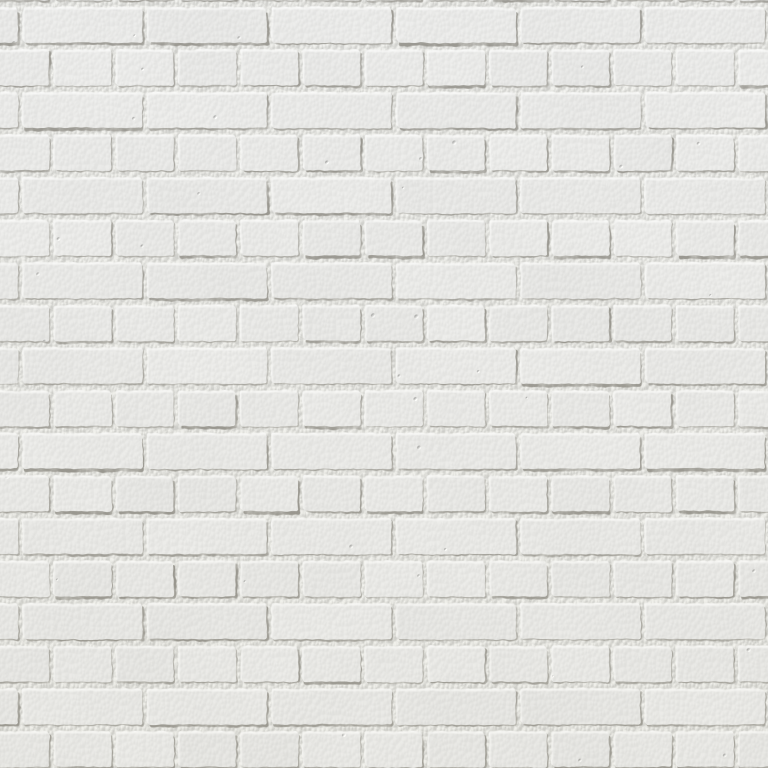
A WebGL 1 fragment shader for this texture:

```glsl
precision highp float;
// White painted brick wall: long courses alternating with half-brick courses, lit from the upper left.

#define COURSE 0.05547      // height of one course with its joint
#define STRETCHER 0.1621    // length of a long brick with its joint
#define FIRST_JOINT 0.0275  // x of the first joint in a long course
#define TOP_OFFSET 0.0070   // gap above the first full course
#define JOINT vec2(0.0066, 0.0102)
#define CORNER 0.0028
#define RAGGED 0.0014
#define FACE_GRAIN 0.045
#define MORTAR_GRAIN 0.15
#define PIT_GRID 30.0
#define PIT_CHANCE 0.06

uniform vec2 u_resolution;

const vec3 FACE = vec3(0.903, 0.903, 0.893);
const vec3 MORTAR = vec3(0.875, 0.875, 0.857);
const vec3 HIGHLIGHT = vec3(0.970, 0.970, 0.962);
const vec3 SHADOW = vec3(0.600, 0.592, 0.562);

float hash(vec2 p) {
    vec3 q = fract(vec3(p.xyx) * 0.1031);
    q += dot(q, q.yzx + 33.33);
    return fract((q.x + q.y) * q.z);
}

vec2 hash2(vec2 p) {
    return vec2(hash(p), hash(p + 71.7));
}

// Distance to the nearest scattered point
float cellular(vec2 p) {
    vec2 cell = floor(p), f = fract(p);
    float nearest = 2.0;
    for (int j = -1; j <= 1; j++) {
        for (int i = -1; i <= 1; i++) {
            vec2 o = vec2(float(i), float(j));
            vec2 r = o + hash2(cell + o + 300.0) - f;
            nearest = min(nearest, dot(r, r));
        }
    }
    return sqrt(nearest);
}

float waves(vec2 p, float seed) {
    float phase = seed * 40.0;
    return 0.5 * sin(p.x * 61.0 + p.y * 83.0 + phase)
         + 0.3 * sin(p.x * 173.0 - p.y * 139.0 + phase * 1.7)
         + 0.2 * sin(p.x * 397.0 + p.y * 431.0 + phase * 2.3);
}

float roundedBox(vec2 p, vec2 halfSize) {
    vec2 q = abs(p) - halfSize + CORNER;
    return length(max(q, 0.0)) + min(max(q.x, q.y), 0.0) - CORNER;
}

float coverage(float d, float soft) {
    return 1.0 - smoothstep(-soft, soft, d);
}

// Small chips in the paint: dark on the upper left, light on the lower right
float pits(vec2 uv) {
    vec2 g = uv * PIT_GRID, cell = floor(g);
    if (hash(cell + 500.0) > PIT_CHANCE) return 0.0;
    vec2 r = (fract(g) - 0.2 - 0.6 * hash2(cell + 620.0)) / PIT_GRID;
    float radius = mix(0.0014, 0.0030, hash(cell + 740.0));
    float side = clamp(dot(r, vec2(1.0, -1.0)) / radius - 0.3, -1.0, 0.4);
    return side * coverage(length(r) - radius, 0.001);
}

void main() {
    vec2 uv = gl_FragCoord.xy / u_resolution;
    float soft = max(0.7 / min(u_resolution.x, u_resolution.y), 0.0007);

    // Course and brick layout
    float down = (1.0 - uv.y - TOP_OFFSET) / COURSE;
    float row = floor(down);
    float header = mod(row, 2.0);
    float width = STRETCHER * (1.0 - 0.5 * header);
    float across = (uv.x - FIRST_JOINT - header * STRETCHER * 0.25) / width;
    vec2 id = vec2(floor(across), row) + 50.0;
    vec2 local = vec2((fract(across) - 0.5) * width, (0.5 - fract(down)) * COURSE);

    // Brick outline, varied from brick to brick
    float seed = hash(id);
    vec2 vary = hash2(id + 120.0);
    float rough = cellular(uv * 95.0) - 0.45;
    float wobble = RAGGED * (rough + 0.45 * waves(uv, seed));
    vec2 halfSize = 0.5 * (vec2(width, COURSE) - JOINT) - 0.0005 * vary;
    vec2 p = local - vec2(-0.0006, 0.0014) - 0.0007 * (hash2(id + 240.0) - 0.5);
    float face = coverage(roundedBox(p, halfSize) + wobble, soft);

    // Cast shadow below and to the right, bright rim above and to the left
    vec2 drop = vec2(mix(0.0012, 0.0030, vary.x * vary.x), -mix(0.0016, 0.0046, vary.y * vary.y));
    float shade = coverage(roundedBox(p - drop, halfSize) + wobble * 1.4, soft * 1.4);
    shade *= mix(0.55, 1.0, max(vary.x, vary.y)) * clamp(0.85 + 0.3 * waves(uv * 0.7, vary.x) - 0.4 * rough, 0.0, 1.0);
    float outer = coverage(roundedBox(p - vec2(-0.0013, 0.0020), halfSize) + wobble, soft * 1.5);
    float inner = coverage(roundedBox(p - vec2(0.0008, -0.0013), halfSize) + wobble, soft * 2.0);
    float rim = outer * (1.0 - inner) * (0.85 - 0.5 * rough);

    // Embossed paint grain
    vec2 g = uv * vec2(190.0, 145.0);
    float grain = cellular(g + vec2(-0.3, 0.3)) - cellular(g);

    // Compose mortar, shadow, face and rim
    vec3 mortar = MORTAR + MORTAR_GRAIN * grain + 0.03 * rough;
    vec3 paint = FACE + FACE_GRAIN * grain + 0.014 * (seed - 0.5);
    paint += 0.005 * waves(uv * 0.25, 0.3) + 0.2 * pits(uv);
    vec3 color = mix(mix(mortar, SHADOW, shade), paint, face);
    color = mix(color, HIGHLIGHT, clamp(rim, 0.0, 1.0));

    // Cooler above, warmer below
    color += (uv.y - 0.5) * vec3(0.010, 0.012, 0.020);
    gl_FragColor = vec4(clamp(color, 0.0, 1.0), 1.0);
}
```
